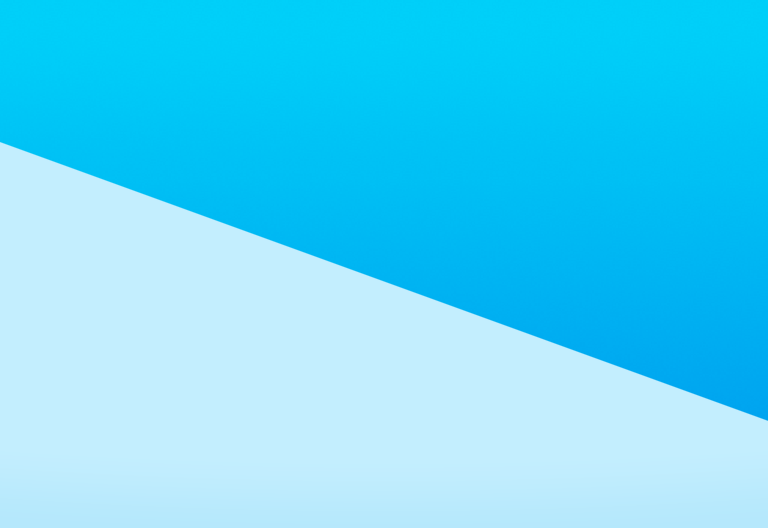
Reproduce this background procedurally as a WebGL 1 fragment shader.

```glsl
precision highp float;
// A vivid blue sky gradient above a pale plane cut by a straight diagonal edge.
// Two vertical ramps are blended by a signed distance to that edge, with a
// faint fade along the floor and a very light grain over the blue.
uniform vec2 u_resolution;

const vec3 SKY_TOP = vec3(0.0, 0.812, 0.975);
const vec3 SKY_MID = vec3(0.0, 0.750, 0.958);
const vec3 SKY_LOW = vec3(0.0, 0.640, 0.938);
const vec3 PALE = vec3(0.765, 0.933, 0.996);
const vec3 PALE_FLOOR = vec3(0.710, 0.910, 0.988);

float hash(vec2 p) {
  return fract(sin(dot(p, vec2(127.1, 311.7))) * 43758.5);
}

// Signed distance to the line through a and b, positive above it
float lineDistance(vec2 p, vec2 a, vec2 b) {
  vec2 along = normalize(b - a);
  return dot(p - a, vec2(-along.y, along.x));
}

// Depth runs from 0 at the top to 1 at the bottom
vec3 skyColor(float depth) {
  vec3 upper = mix(SKY_TOP, SKY_MID, smoothstep(0.02, 0.38, depth));
  return mix(upper, SKY_LOW, clamp((depth - 0.34) / 0.46, 0.0, 1.0));
}

// Pale plane whose floor shade rises slightly toward the left and right
vec3 planeColor(vec2 uv) {
  float side = abs(uv.x - 0.5) * 2.0;
  float height = uv.y - 0.025 * side * side;
  return mix(PALE_FLOOR, PALE, smoothstep(-0.02, 0.14, height));
}

void main() {
  vec2 uv = gl_FragCoord.xy / u_resolution;
  float aspect = u_resolution.x / u_resolution.y;
  vec2 p = vec2(uv.x * aspect, uv.y);

  // Sky with light grain
  float grain = hash(floor(uv * vec2(512.0, 352.0))) - 0.5;
  vec3 sky = skyColor(1.0 - uv.y) + vec3(0.0, 0.008, 0.004) * grain;

  // Diagonal edge, smoothed over about one pixel
  float d = lineDistance(p, vec2(0.0, 0.731), vec2(aspect, 0.203));
  float softness = 0.8 / u_resolution.y;
  float above = smoothstep(-softness, softness, d);

  gl_FragColor = vec4(mix(planeColor(uv), sky, above), 1.0);
}
```
